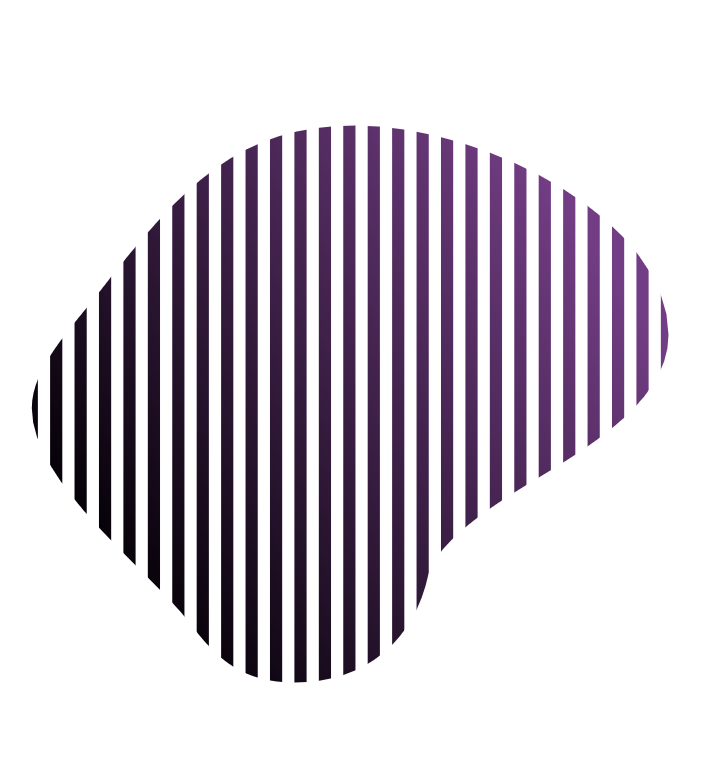
A Shadertoy shader for this background:

```glsl
// A soft, lopsided blob cut into vertical stripes on white, shaded from near-black to purple.
// Its outline is a closed chain of cubic curves, flattened to give a signed distance;
// the stripes are a repeated slab distance, and both share one diagonal gradient.

#define UNITS 768.0                       // design units per canvas height
#define CENTRE_X 361.5                    // design x at the middle of the canvas
#define CURVE_STEPS 16                    // line pieces per curve
#define STRIPE_PERIOD 24.43
#define STRIPE_CENTRE 55.7
#define STRIPE_HALF_WIDTH 6.1
#define GRADIENT_START vec2(113.0, 580.0)
#define GRADIENT_END vec2(589.0, 235.0)
#define DARK_COLOUR vec3(0.012, 0.0, 0.018)
#define PURPLE_COLOUR vec3(0.45, 0.24, 0.52)
#define PAPER_COLOUR vec3(1.0)

vec2 cubic(vec2 a, vec2 b, vec2 c, vec2 d, float t) {
    float s = 1.0 - t;
    return s * s * s * a + 3.0 * s * s * t * b + 3.0 * s * t * t * c + t * t * t * d;
}

// Adds one curve to the outline: keeps the least squared distance and
// flips the side for each crossing of a ray cast to the right.
void addCurve(vec2 p, vec2 a, vec2 b, vec2 c, vec2 d, inout float dist2, inout float side) {
    vec2 from = a;
    for (int i = 1; i <= CURVE_STEPS; i++) {
        vec2 to = cubic(a, b, c, d, float(i) / float(CURVE_STEPS));
        vec2 edge = to - from;
        vec2 rel = p - from;
        vec2 gap = rel - edge * clamp(dot(rel, edge) / dot(edge, edge), 0.0, 1.0);
        dist2 = min(dist2, dot(gap, gap));
        if ((from.y > p.y) != (to.y > p.y) && rel.x < edge.x * rel.y / edge.y) side = -side;
        from = to;
    }
}

// Signed distance to the blob, negative inside; y runs downward.
float blobDistance(vec2 p) {
    vec2 left = vec2(31.3, 408.0);
    vec2 upperLeft = vec2(98.0, 293.0);
    vec2 top = vec2(355.0, 125.5);
    vec2 right = vec2(668.0, 335.0);
    vec2 lowerRight = vec2(513.0, 493.0);
    vec2 notch = vec2(428.0, 574.0);
    vec2 bottom = vec2(294.0, 682.5);
    vec2 lowerLeft = vec2(190.0, 624.0);

    float dist2 = 1e9;
    float side = 1.0;
    addCurve(p, left, vec2(31.3, 368.0), vec2(70.0, 329.0), upperLeft, dist2, side);
    addCurve(p, upperLeft, vec2(183.0, 183.4), vec2(240.0, 125.5), top, dist2, side);
    addCurve(p, top, vec2(487.0, 125.5), vec2(668.0, 222.0), right, dist2, side);
    addCurve(p, right, vec2(668.0, 408.0), vec2(570.0, 457.0), lowerRight, dist2, side);
    addCurve(p, lowerRight, vec2(468.0, 521.4), vec2(435.5, 549.0), notch, dist2, side);
    addCurve(p, notch, vec2(414.0, 640.0), vec2(366.0, 682.5), bottom, dist2, side);
    addCurve(p, bottom, vec2(243.0, 682.5), vec2(217.0, 660.0), lowerLeft, dist2, side);
    addCurve(p, lowerLeft, vec2(150.0, 570.8), vec2(31.3, 484.0), left, dist2, side);
    return side * sqrt(dist2);
}

// Signed distance to the nearest vertical stripe.
float stripeDistance(float x) {
    float cell = fract((x - STRIPE_CENTRE) / STRIPE_PERIOD + 0.5) - 0.5;
    return abs(cell) * STRIPE_PERIOD - STRIPE_HALF_WIDTH;
}

void mainImage(out vec4 fragColor, in vec2 fragCoord) {
    // Canvas to design units, with y flipped
    float pixel = UNITS / iResolution.y;
    vec2 p = vec2(CENTRE_X + (fragCoord.x - 0.5 * iResolution.x) * pixel,
                  UNITS - fragCoord.y * pixel);

    // Diagonal shading
    vec2 axis = GRADIENT_END - GRADIENT_START;
    float shade = clamp(dot(p - GRADIENT_START, axis) / dot(axis, axis), 0.0, 1.0);
    vec3 ink = mix(DARK_COLOUR, PURPLE_COLOUR, shade);

    // Stripes clipped by the blob, with edges one pixel soft
    float stripes = clamp(0.5 - stripeDistance(p.x) / pixel, 0.0, 1.0);
    float blob = clamp(0.5 - blobDistance(p) / pixel, 0.0, 1.0);
    fragColor = vec4(mix(PAPER_COLOUR, ink, stripes * blob), 1.0);
}
```
